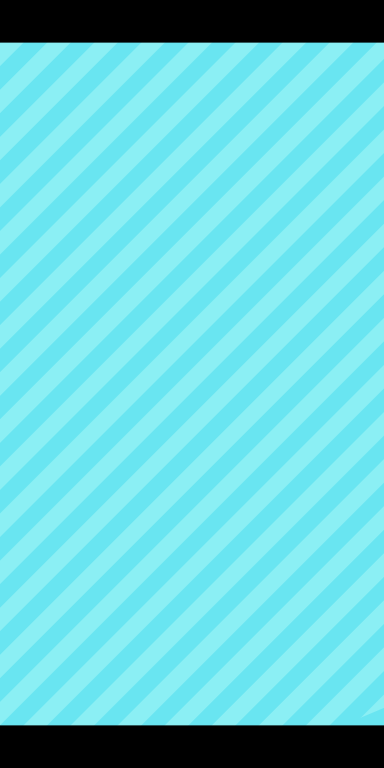
Reproduce this pattern procedurally as a WebGL 2 fragment shader.

```glsl
#version 300 es
precision highp float;
// Diagonal two-tone cyan stripes at 45 degrees between two black bars.
// A triangle-wave distance gives 14.5 equal stripe pairs from bar to bar;
// one stripe tapers to a sliver in the lower right corner.

uniform vec2 u_resolution;
out vec4 fragColor;

// Antialiased step: 1 where the signed distance is positive
float cover(float dist, float pixel) {
    return clamp(dist / pixel + 0.5, 0.0, 1.0);
}

// Signed distance to the light stripes, positive inside them
float stripeDistance(float along, float period) {
    float phase = fract(along / period - 0.25);
    return (abs(phase - 0.5) - 0.25) * period * 0.70711;
}

void main() {
    // Canvas height is one unit; depth runs down from the top edge
    float pixel = 1.0 / u_resolution.y;
    vec2 p = gl_FragCoord.xy * pixel;
    float depth = 1.0 - p.y;
    float barHeight = 0.0555;

    // Equal light and dark stripes, rising to the right
    float period = (1.0 - 2.0 * barHeight) / 14.5;
    float light = cover(stripeDistance(p.x + depth - barHeight, period), pixel);

    // Shallow cut that narrows the last light stripe to a point
    float cutDistance = (0.936 - 0.42 * (p.x - 0.466) - depth) * 0.922;
    light *= cover(cutDistance, pixel);

    vec3 deepCyan = vec3(0.412, 0.898, 0.945);
    vec3 paleCyan = vec3(0.545, 0.937, 0.957);
    vec3 color = mix(deepCyan, paleCyan, light);

    // Black bars along the top and bottom edges
    color *= cover(min(p.y, depth) - barHeight, pixel);

    fragColor = vec4(color, 1.0);
}
```
